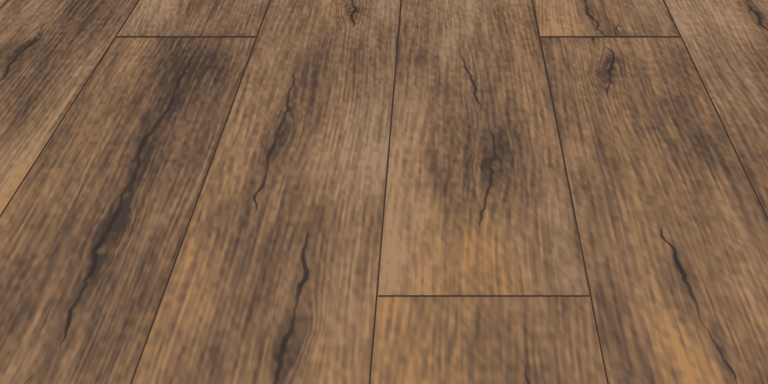
Give the GLSL for this texture, as a Shadertoy shader.

```glsl
// Rustic oak plank floor in perspective, with staggered boards, grain, knots and dark cracks.

const vec2  VANISHING = vec2(1.146, 2.219); // in canvas heights
const float PLANK_SLOPE = 0.28;             // plank width per unit below the horizon
const float SEAM_SHIFT = 0.296;             // sideways phase of the plank columns
const float DEPTH_SCALE = 7.0;              // distance along planks, in plank widths
const float PLANK_LENGTH = 5.416;
const float END_SHIFT = 3.518;              // phase of the plank ends
const float COLUMN_STAGGER = 1.0 / 3.0;
const float SEAM_HALF_WIDTH = 0.0015;
const float CRACKS_PER_PLANK = 5.0;
const float CRACK_HALF_WIDTH = 0.021;
const float FINE_GRAIN = 72.0;              // fibres across one plank
const float RING_FREQUENCY = 150.0;

const vec3 DEEP_BROWN = vec3(0.30, 0.245, 0.215);
const vec3 MID_BROWN  = vec3(0.49, 0.38, 0.29);
const vec3 PALE_OAK   = vec3(0.64, 0.52, 0.42);
const vec3 HONEY      = vec3(0.69, 0.515, 0.34);
const vec3 CRACK_DARK = vec3(0.21, 0.18, 0.175);
const vec3 SEAM_DARK  = vec3(0.24, 0.19, 0.165);

float hash(vec2 p) {
    vec3 q = fract(vec3(p.xyx) * 0.1031);
    q += dot(q, q.yzx + 33.33);
    return fract((q.x + q.y) * q.z);
}

float noise(vec2 p) {
    vec2 i = floor(p), f = fract(p);
    f = f * f * (3.0 - 2.0 * f);
    return mix(mix(hash(i), hash(i + vec2(1, 0)), f.x),
               mix(hash(i + vec2(0, 1)), hash(i + vec2(1, 1)), f.x), f.y);
}

float fbm(vec2 p) {
    float sum = 0.0, weight = 0.55;
    for (int i = 0; i < 4; i++) {
        sum += weight * noise(p);
        p = p * 2.03 + 17.3;
        weight *= 0.5;
    }
    return sum;
}

// Returns crack cover, surrounding stain and sideways bend of the grain.
vec3 cracks(vec2 p, float seed, float blur) {
    vec3 result = vec3(0.0);
    float cellLength = PLANK_LENGTH / CRACKS_PER_PLANK;
    float cell = floor(p.y / cellLength);
    for (float k = -1.0; k <= 1.0; k++) {
        vec2 key = vec2(cell + k + 11.0, seed);
        float place = hash(key), size = hash(key + 5.7), side = hash(key + 13.1);
        float along = p.y - (cell + k + 0.3 + 0.4 * place) * cellLength;
        float s = along / mix(0.2, 0.65, size);
        float taper = max(1.0 - s * s, 0.0);

        // A wandering, ragged path with uneven width
        float path = mix(0.28, 0.68, side) + 0.08 * s * (place - 0.5)
                   + 0.13 * (noise(vec2(p.y * 2.7, seed + side)) - 0.5)
                   + 0.045 * (noise(vec2(p.y * 12.0, seed)) - 0.5)
                   + 0.02 * (noise(vec2(p.y * 35.0, seed)) - 0.5);
        float offset = p.x - path;
        float thickness = noise(vec2(p.y * 8.0, seed + 3.0 * place));
        float width = CRACK_HALF_WIDTH * taper * (0.1 + thickness) * mix(0.5, 1.1, size);
        float cover = 1.0 - smoothstep(width * 0.4, width + blur, abs(offset));
        result.x = max(result.x, cover * smoothstep(0.0, 0.4, taper) * (0.4 + 0.6 * thickness));

        // Stain along the crack and a knot beside it
        float stain = taper * exp(-offset * offset / 0.005);
        float knotX = offset - 0.09 * (size - 0.5);
        float knot = step(0.45, place) * exp(-knotX * knotX / 0.005 - along * along / 0.02);
        result.y += 0.6 * stain + 0.8 * knot;
        result.z += offset * (0.5 * stain + 1.3 * knot);
    }
    return result;
}

void mainImage(out vec4 fragColor, in vec2 fragCoord) {
    float pixel = 1.0 / iResolution.y;
    vec2 canvas = fragCoord * pixel;

    // Floor plane: x counts planks, y runs along them
    float drop = VANISHING.y - canvas.y;
    float plankWidth = PLANK_SLOPE * drop;
    vec2 ground = vec2((canvas.x - VANISHING.x) / plankWidth + SEAM_SHIFT, DEPTH_SCALE / drop);
    float column = floor(ground.x);
    float row = (ground.y - END_SHIFT) / PLANK_LENGTH - mod(column, 3.0) * COLUMN_STAGGER;
    vec2 board = vec2(fract(ground.x), fract(row) * PLANK_LENGTH);
    float seed = 7.0 + 90.0 * hash(vec2(column + 20.0, floor(row) + 30.0));

    // Grain, bent around cracks and knots
    vec3 flaw = cracks(board, seed, pixel / plankWidth);
    vec2 grain = vec2(board.x - flaw.z + 0.05 * noise(board * vec2(2.0, 1.5) + seed), board.y);
    float broad = fbm(grain * vec2(3.0, 1.3) + seed);
    float streak = fbm(grain * vec2(20.0, 1.6) + seed * 2.0);
    float fibre = noise(grain * vec2(FINE_GRAIN, 6.0) + seed * 3.0);
    float pores = noise(vec2(board.x * 48.0 + board.y * 12.0, board.y * 32.0) + seed);
    float rings = sin(RING_FREQUENCY * (grain.x + 0.3 * noise(grain * vec2(2.5, 0.8) + seed)));
    float detail = clamp(plankWidth / pixel / (1.5 * FINE_GRAIN), 0.0, 1.0);

    // Tone and hue of the wood
    float edgeGlow = smoothstep(0.15, 0.5, abs(board.x - 0.5));
    float tone = 0.53 + 0.12 * (hash(vec2(seed, 4.0)) - 0.5) + 1.0 * (broad - 0.5)
               + 0.36 * (streak - 0.5) + 0.10 * edgeGlow - 0.34 * min(flaw.y, 1.2)
               + detail * (0.36 * (fibre - 0.5) + 0.30 * (pores - 0.5) + 0.06 * rings);
    float warmth = clamp(0.7 - 0.6 * canvas.y + 1.1 * (noise(board * vec2(2.2, 1.0) + seed * 1.7) - 0.4), 0.0, 1.0);
    vec3 color = mix(DEEP_BROWN, MID_BROWN, clamp(tone * 2.0, 0.0, 1.0));
    color = mix(color, mix(PALE_OAK, HONEY, warmth), clamp(tone * 2.0 - 1.0, 0.0, 1.0));
    color = mix(color, CRACK_DARK, 0.9 * flaw.x);

    // Seams between boards, measured on the canvas
    float sideGap = min(board.x, 1.0 - board.x) * plankWidth;
    float endGap = min(board.y, PLANK_LENGTH - board.y) * drop * drop / DEPTH_SCALE;
    float gap = min(sideGap, endGap);
    float seam = 1.0 - smoothstep(max(SEAM_HALF_WIDTH - pixel, 0.0), SEAM_HALF_WIDTH + pixel, gap);
    color *= 1.0 - 0.08 * exp(-gap / 0.006);
    color = mix(color, SEAM_DARK, 0.85 * seam);

    fragColor = vec4(color, 1.0);
}
```
